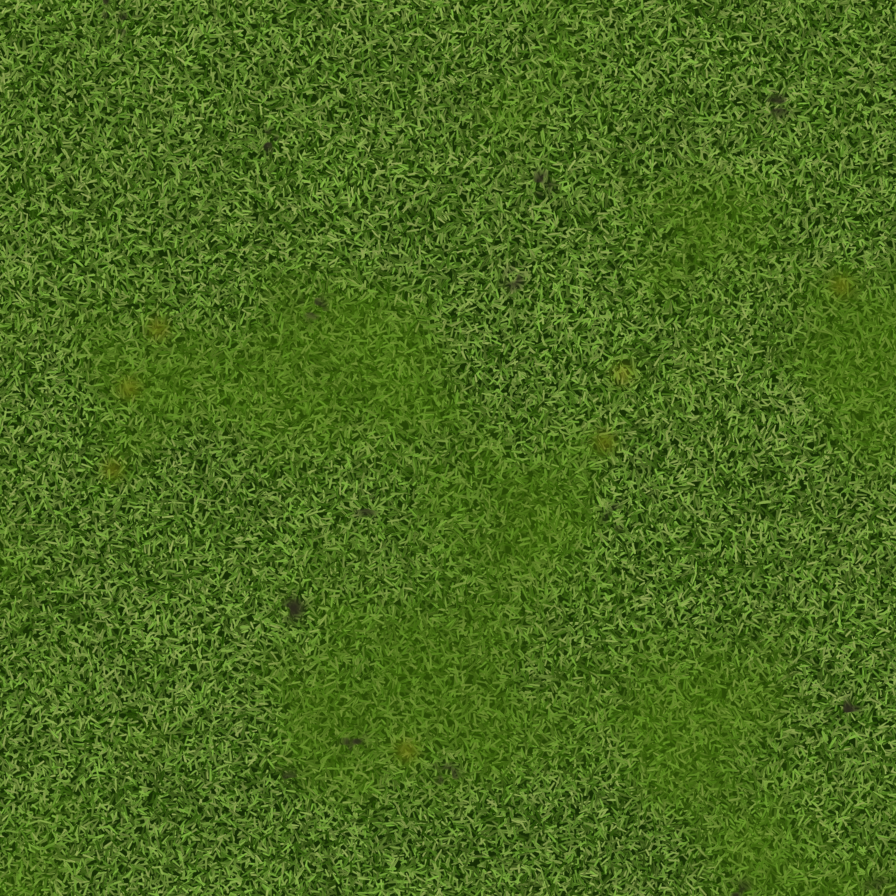
Write a Shadertoy shader that draws this texture.

```glsl
// Mown lawn seen from above: several layers of short blades, scattered on
// jittered grids at every angle over dark soil, then tinted by broad lush
// patches and a few small yellow spots, dark scuffs and dry stalks.

const int   LAYERS      = 5;
const float BLADE_CELLS = 112.0;   // blade cells across the canvas
const float BLADE_REACH = 0.72;    // longest half length, in cells
const float BLADE_WIDTH = 0.13;    // half width, in cells
const float SOFTNESS    = 0.0011;  // edge blur, in canvas units
const float MARK_CELLS  = 7.0;     // cells for rare marks across the canvas

const vec3 SOIL        = vec3(0.09, 0.18, 0.02);
const vec3 BLADE_DARK  = vec3(0.15, 0.27, 0.03);
const vec3 BLADE_LIGHT = vec3(0.56, 0.69, 0.31);
const vec3 DRY_SHIFT   = vec3(0.07, -0.02, 0.08);
const vec3 LUSH        = vec3(0.27, 0.43, 0.04);
const vec3 YELLOW      = vec3(0.46, 0.46, 0.08);
const vec3 SCUFF       = vec3(0.17, 0.17, 0.11);
const vec3 STRAW       = vec3(0.64, 0.65, 0.37);

vec3 hash3(vec3 p) {
    p = fract(p * vec3(0.1031, 0.1030, 0.0973));
    p += dot(p, p.yxz + 33.33);
    return fract((p.xxy + p.yxx) * p.zyx);
}

float valueNoise(vec2 p) {
    vec2 cell = floor(p), f = fract(p);
    f = f * f * (3.0 - 2.0 * f);
    float a = hash3(vec3(cell, 71.0)).x;
    float b = hash3(vec3(cell + vec2(1, 0), 71.0)).x;
    float c = hash3(vec3(cell + vec2(0, 1), 71.0)).x;
    float d = hash3(vec3(cell + vec2(1, 1), 71.0)).x;
    return mix(mix(a, b, f.x), mix(c, d, f.x), f.y);
}

float fbm(vec2 p) {
    float sum = 0.0, gain = 0.5;
    for (int i = 0; i < 4; i++) {
        sum += gain * valueNoise(p);
        p = p * 2.03 + 17.3;
        gain *= 0.5;
    }
    return sum / 0.9375;
}

// Coverage of a tapered blade centred on the origin
float blade(vec2 p, vec2 dir, float halfLength, float halfWidth, float blur) {
    float along = dot(p, dir);
    float taper = 1.0 - 0.4 * clamp(along / halfLength, 0.0, 1.0);
    float dist = length(p - dir * clamp(along, -halfLength, halfLength));
    return 1.0 - smoothstep(-blur, blur, dist - halfWidth * taper);
}

vec3 bladeColor(vec3 rnd) {
    vec3 color = mix(BLADE_DARK, BLADE_LIGHT, rnd.x);
    return color + DRY_SHIFT * (rnd.y - 0.5) * (0.5 + rnd.x);
}

// Paint one layer of blades over the colour below
vec3 bladeLayer(vec3 color, vec2 uv, float seed, float blur) {
    vec2 p = uv * BLADE_CELLS + seed * vec2(0.37, 0.61);
    vec2 home = floor(p);
    for (int y = -1; y <= 1; y++)
    for (int x = -1; x <= 1; x++) {
        vec2 cell = home + vec2(x, y);
        vec3 place = hash3(vec3(cell, seed));
        vec3 look = hash3(vec3(cell, seed + 40.0));
        float angle = 6.2832 * place.z;
        float halfLength = BLADE_REACH * mix(0.4, 1.0, look.z);
        float cover = blade(p - cell - place.xy, vec2(cos(angle), sin(angle)),
                            halfLength, BLADE_WIDTH, blur * BLADE_CELLS);
        color = mix(color, bladeColor(look), cover);
    }
    return color;
}

// Rare yellow spots, dark scuffs and level dry stalks, one kind per cell
vec3 addMarks(vec3 color, vec2 uv, float blur) {
    vec2 p = uv * MARK_CELLS;
    float ragged = valueNoise(uv * 110.0);
    for (int y = -1; y <= 1; y++)
    for (int x = -1; x <= 1; x++) {
        vec2 cell = floor(p) + vec2(x, y);
        vec3 rnd = hash3(vec3(cell, 91.0));
        vec2 offset = (p - cell - rnd.xy) / MARK_CELLS;
        float spot = exp(-dot(offset, offset) / 0.00016);
        if (rnd.z < 0.17) {
            color = mix(color, YELLOW, 0.5 * spot);
        } else if (rnd.z < 0.38) {
            color = mix(color, SCUFF, spot * smoothstep(0.45, 0.75, ragged));
        } else if (rnd.z < 0.5) {
            float stalk = blade(offset, vec2(0.995, 0.1 * (rnd.x - 0.5)),
                                0.025, 0.0008, blur);
            color = mix(color, STRAW, 0.7 * stalk * ragged);
        }
    }
    return color;
}

void mainImage(out vec4 fragColor, in vec2 fragCoord) {
    vec2 uv = fragCoord / iResolution.y;
    float blur = max(SOFTNESS, 0.5 / iResolution.y);

    vec3 color = SOIL;
    for (int i = 0; i < LAYERS; i++)
        color = bladeLayer(color, uv, float(i) * 3.0 + 1.0, blur);

    // Broad patches: lush ones are deeper in hue and lower in contrast
    float lush = smoothstep(0.45, 0.78, fbm(uv * 5.0 + 3.0));
    color = mix(color, LUSH, 0.45 * lush);
    color *= 0.94 + 0.12 * fbm(uv * 16.0 + 9.0);

    color = addMarks(color, uv, blur);
    fragColor = vec4(clamp(color, 0.0, 1.0), 1.0);
}
```
